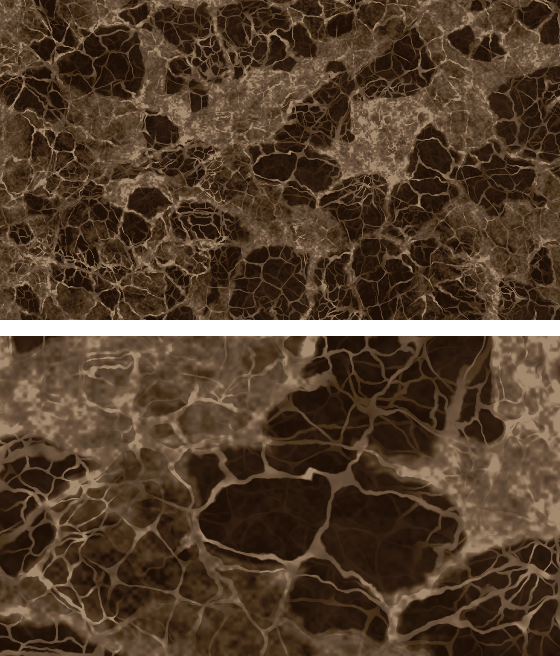
Top, the full canvas; bottom, a detail of the centre.
Reproduce this texture procedurally as a Shadertoy shader.

```glsl
// Dark brown brecciated marble: near-black rounded fragments in crumbly brown paste,
// laced with ragged pale veins. Warped Voronoi edges at four scales plus a few long
// veins from a hub build one tone value, which a brown colour ramp then tints.

const float FRAGMENT_SCALE = 5.2;    // cells per canvas height
const float SHARD_SCALE = 12.0;
const float CRACK_SCALE = 17.0;
const float LACE_SCALE = 34.0;
const float DARK_FRAGMENTS = 0.36;   // share of cells that are dark
const float DARK_SHARDS = 0.22;
const float BODY_TONE = 0.49;
const float CLOUD_CONTRAST = 1.15;
const float CRUMBLE = 0.75;
const float GRAIN = 0.48;
const float CORNER_ROUNDING = 22.0;  // lower is rounder
const int LONG_VEINS = 5;
const vec2 VEIN_HUB = vec2(0.44, 0.56);

const vec3 BROWNS[6] = vec3[6](
    vec3(0.115, 0.06, 0.025), vec3(0.21, 0.13, 0.07), vec3(0.29, 0.20, 0.10),
    vec3(0.35, 0.27, 0.20), vec3(0.45, 0.35, 0.26), vec3(0.64, 0.54, 0.43));
const float STOPS[6] = float[6](0.08, 0.265, 0.455, 0.64, 0.835, 1.0);

float hash(vec2 p) {
    return fract(sin(dot(p, vec2(127.1, 311.7))) * 43758.5453);
}

vec2 hash2(vec2 p) {
    return vec2(hash(p), hash(p + 57.3));
}

float noise(vec2 p) {
    vec2 i = floor(p), f = fract(p);
    f = f * f * (3.0 - 2.0 * f);
    return mix(mix(hash(i), hash(i + vec2(1, 0)), f.x),
               mix(hash(i + vec2(0, 1)), hash(i + vec2(1, 1)), f.x), f.y);
}

float fbm(vec2 p) {
    float sum = 0.0, amp = 0.5;
    for (int i = 0; i < 5; i++) {
        sum += amp * noise(p);
        p = mat2(1.6, 1.2, -1.2, 1.6) * p + 7.7;
        amp *= 0.5;
    }
    return sum / 0.97;
}

// Ragged displacement, from broad bends to fine crumbling
vec2 warp(vec2 p) {
    vec2 bend = vec2(fbm(p * 3.0), fbm(p * 3.0 + 31.0)) - 0.5;
    vec2 ragged = vec2(fbm(p * 22.0 + 11.0), fbm(p * 22.0 + 47.0)) - 0.5;
    vec2 crumbs = vec2(noise(p * 85.0 + 3.0), noise(p * 85.0 + 71.0)) - 0.5;
    return p + 0.17 * bend + 0.034 * ragged + 0.006 * crumbs;
}

// Voronoi cells: x = rounded distance to the border, y = random value of the cell
vec2 cells(vec2 p) {
    vec2 base = floor(p), nearest = vec2(0), id = base;
    float best = 9.0;
    for (int y = -1; y <= 1; y++)
    for (int x = -1; x <= 1; x++) {
        vec2 c = base + vec2(x, y);
        vec2 r = c + hash2(c) - p;
        float d = dot(r, r);
        if (d < best) { best = d; nearest = r; id = c; }
    }
    float sum = 0.0;
    for (int y = -2; y <= 2; y++)
    for (int x = -2; x <= 2; x++) {
        vec2 c = id + vec2(x, y);
        vec2 r = c + hash2(c) - p, across = r - nearest;
        if (dot(across, across) > 1e-4)
            sum += exp(-CORNER_ROUNDING * dot(0.5 * (r + nearest), normalize(across)));
    }
    return vec2(-log(sum + 1e-6) / CORNER_ROUNDING, hash(id + 19.7));
}

float line(float d, float width, float pixel) {
    return 1.0 - smoothstep(0.4 * width, width + 0.5 * pixel, d);
}

// Long tapering veins fanning out of the hub
float longVeins(vec2 p, float pixel) {
    float mask = 0.0;
    for (int i = 0; i < LONG_VEINS; i++) {
        float k = float(i);
        float angle = 0.2 + 6.2832 * k / float(LONG_VEINS) + 0.4 * (hash(vec2(k, 3.0)) - 0.5);
        vec2 dir = vec2(cos(angle), sin(angle)), q = p - VEIN_HUB;
        float reach = 0.4 + 0.3 * hash(vec2(k, 8.0));
        float along = clamp(dot(q, dir), 0.0, reach);
        float taper = 1.0 - along / reach;
        mask = max(mask, line(length(q - dir * along), 0.002 + 0.007 * taper, pixel) * sqrt(taper));
    }
    return mask;
}

vec3 marbleColor(float tone) {
    vec3 color = BROWNS[0];
    for (int i = 1; i < 6; i++)
        color = mix(color, BROWNS[i], clamp((tone - STOPS[i - 1]) / (STOPS[i] - STOPS[i - 1]), 0.0, 1.0));
    return color;
}

void mainImage(out vec4 fragColor, in vec2 fragCoord) {
    float pixel = 1.0 / iResolution.y;
    vec2 p = fragCoord * pixel, w = warp(p);
    vec2 fragment = cells(w * FRAGMENT_SCALE);
    vec2 shard = cells(w * SHARD_SCALE + 13.0);
    vec2 crack = cells(mix(p, w, 0.45) * CRACK_SCALE + 83.0);
    vec2 lace = cells(w * LACE_SCALE + 41.0);
    float patches = smoothstep(0.38, 0.62, fbm(p * 4.5 + 23.0));
    float fade = smoothstep(0.25, 0.65, noise(w * 12.0 + 5.0));

    // Crumbly paste, paler along the fragment borders
    float tone = BODY_TONE + CLOUD_CONTRAST * (fbm(w * 5.0 + 3.0) - 0.5);
    tone += CRUMBLE * (fbm(w * 38.0 + 17.0) - 0.5);
    tone += 0.15 * (fragment.y - 0.5) + 0.16 * (shard.y - 0.5);
    tone += 0.12 * patches * (1.0 - smoothstep(0.0, 0.16, fragment.x));

    // Dark fragments and shards
    float dark = step(fragment.y, DARK_FRAGMENTS) * smoothstep(0.03, 0.07, fragment.x);
    dark = max(dark, step(shard.y, DARK_SHARDS) * smoothstep(0.05, 0.11, shard.x));
    tone = mix(tone, 0.02 + 0.18 * tone, 0.95 * dark);

    // Vein network, from broad seams to fine lace
    float seams = line(fragment.x / FRAGMENT_SCALE, 0.002 + 0.005 * patches, pixel) * (0.35 + 0.55 * fade);
    float threads = line(shard.x / SHARD_SCALE, 0.0015 + 0.002 * fade, pixel) * (0.25 + 0.65 * fade);
    float hairs = line(crack.x / CRACK_SCALE, 0.0014, pixel) * (0.1 + 0.6 * (1.0 - fade));
    float filigree = line(lace.x / LACE_SCALE, 0.0018, pixel) * (0.06 + 0.8 * patches * fade);
    float veins = max(max(seams, threads), max(max(hairs, filigree), 0.9 * longVeins(w, pixel)));
    tone = mix(tone, 0.86 + 0.5 * (noise(w * 60.0) - 0.4), veins);

    // Mineral grain, weaker inside the dark glassy parts
    float grain = 0.6 * noise(p * 210.0) + 0.4 * noise(p * 110.0 + 9.0) - 0.5;
    tone += GRAIN * grain * (1.0 - 0.75 * dark);
    fragColor = vec4(marbleColor(tone), 1.0);
}
```
